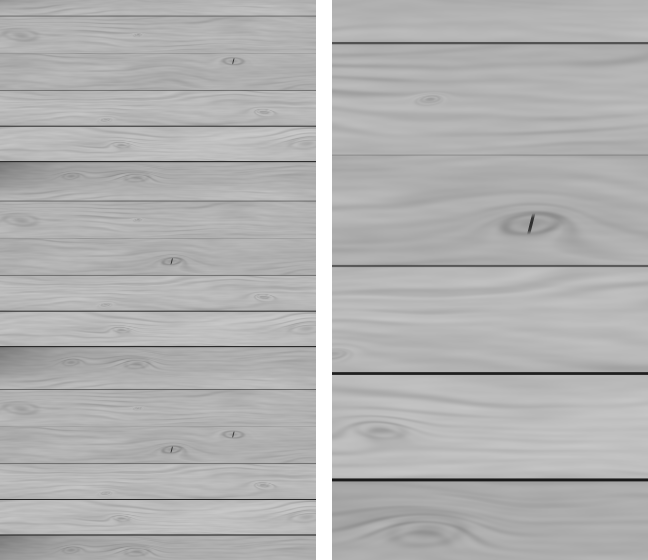
Left, the full canvas; right, a detail of the centre.
This texture is drawn by a Shadertoy shader. Its source:

```glsl
// Grey horizontal wooden planks: five boards with grain and knots, stacked three times.

const float ROWS = 15.0;          // boards over the canvas height
const float FIRST_SEAM = 0.43;    // depth of the first seam, in boards
const vec3 GAP_COLOR = vec3(0.10);

// Per-board properties, from the top of a stack down
const float TONE[5] = float[5](0.70, 0.69, 0.72, 0.735, 0.665);
const float SEAM[5] = float[5](0.60, 0.16, 0.55, 0.92, 1.0);
const float DROP[5] = float[5](0.0, 0.0, -0.01, -0.05, -0.10);

// Two knots per board: position along, position down, half length
const vec3 KNOTS[10] = vec3[10](
    vec3(3.70, 0.50, 0.09), vec3(0.55, 0.50, 0.50),
    vec3(6.25, 0.21, 0.30), vec3(4.60, 0.62, 0.28),
    vec3(2.83, 0.82, 0.13), vec3(7.05, 0.60, 0.18),
    vec3(8.20, 0.48, 0.50), vec3(3.25, 0.53, 0.25),
    vec3(3.67, 0.40, 0.36), vec3(1.90, 0.37, 0.24));

vec2 hashGradient(vec2 cell) {
    float angle = 6.2832 * fract(sin(dot(cell, vec2(127.1, 311.7))) * 43758.5);
    return vec2(cos(angle), sin(angle));
}

// Gradient noise, roughly -0.7 to 0.7
float noise(vec2 p) {
    vec2 i = floor(p), f = p - i;
    vec2 u = f * f * f * (f * (f * 6.0 - 15.0) + 10.0);
    vec2 e = vec2(0.0, 1.0);
    float low = mix(dot(hashGradient(i), f),
                    dot(hashGradient(i + e.yx), f - e.yx), u.x);
    float high = mix(dot(hashGradient(i + e.xy), f - e.xy),
                     dot(hashGradient(i + e.yy), f - e.yy), u.x);
    return mix(low, high, u.y);
}

int kindOf(float board) { return int(mod(board, 5.0)); }

// Depth of the seam above a board; the middle stack sits a little higher
float seamDepth(float board) {
    float shift = floor(board / 5.0) == 1.0 ? -0.045 : 0.0;
    return board + DROP[kindOf(board)] + shift;
}

float seamMask(float d, float strength, float aa) {
    float halfWidth = 0.006 + 0.007 * strength;
    float coverage = clamp((halfWidth - d) / aa + 0.5, 0.0, 1.0);
    return strength * (coverage + 0.05 * exp(-d / 0.05));
}

// Cracked knots alternate between the stacks
float knotPresence(int kind, int slot, float stack) {
    if (kind != 1) return 1.0;
    return (slot == 0 && stack == 1.0) || (slot == 1 && stack == 0.0) ? 0.0 : 1.0;
}

// x: bend added to the growth rings, y: darkening of rim, heart and crack
vec2 knot(vec2 p, vec3 shape, bool cracked, float aa) {
    vec2 offset = p - shape.xy;
    offset.y += 0.12 * offset.x * sin(shape.x * 7.0);
    float r = length(offset / (shape.z * vec2(1.0, 0.36)));
    float bend = 0.6 * exp(-0.5 * r * r);
    float rim = exp(-pow((r - 0.85) / 0.22, 2.0));
    float heart = 1.0 - smoothstep(0.1, 0.7, r);
    float dark = 0.045 * rim + 0.07 * heart;
    if (cracked) {
        float across = abs(offset.x + 0.25 * offset.y);
        float crack = clamp((0.014 - across) / aa + 0.5, 0.0, 1.0);
        dark += 0.05 * rim + 0.42 * crack * (1.0 - smoothstep(0.05, 0.10, abs(offset.y)));
    }
    return vec2(bend, dark);
}

// Brightness change from rings, fibres and broad stains
float grain(vec2 p, float bend, vec2 seed) {
    float height = 2.2 * p.y + bend
        + 0.9 * noise(p * vec2(0.27, 1.1) + seed)
        + 0.16 * noise(p * vec2(0.9, 3.0) + seed.yx);
    float ring = pow(0.5 + 0.5 * cos(6.2832 * 3.0 * height), 3.0) - 0.31;
    float contrast = smoothstep(0.0, 0.5, noise(p * vec2(0.4, 2.5) + seed + 31.0));
    float fibre = noise(vec2(p.x * 0.7, height * 6.0) + seed)
        + 0.6 * noise(p * vec2(2.5, 19.0) - seed);
    float streak = smoothstep(0.2, 0.55, noise(vec2(p.x * 0.45, height * 3.0) + seed * 2.0));
    float stain = noise(p * vec2(0.3, 1.6) - seed);
    return 0.035 * fibre + 0.05 * stain - 0.045 * streak - ring * mix(0.014, 0.075, contrast);
}

void mainImage(out vec4 fragColor, in vec2 fragCoord) {
    float aa = ROWS / iResolution.y;
    float along = fragCoord.x * aa;
    float depth = ROWS - fragCoord.y * aa - FIRST_SEAM;

    // Find the board, allowing for shifted seams
    float board = floor(depth);
    if (depth < seamDepth(board)) board -= 1.0;
    else if (depth >= seamDepth(board + 1.0)) board += 1.0;
    float top = seamDepth(board), bottom = seamDepth(board + 1.0);
    int kind = kindOf(board);
    vec2 p = vec2(along, (depth - top) / (bottom - top));

    // Wood surface
    vec2 knots = vec2(0.0);
    for (int slot = 0; slot < 2; slot++)
        knots += knotPresence(kind, slot, floor(board / 5.0))
               * knot(p, KNOTS[kind * 2 + slot], kind == 1, aa);
    vec2 seed = vec2(17.3, 41.7) * float(kind + 1);
    float shade = TONE[kind] + grain(p, knots.x, seed) - knots.y;
    if (kind == 4) shade += 0.06 * p.y - 0.19 * exp(-0.5 * along) * (1.0 - p.y);

    // Gaps between boards
    float gap = max(seamMask(depth - top, SEAM[kind], aa),
                    seamMask(bottom - depth, SEAM[kindOf(board + 1.0)], aa));
    vec3 color = mix(vec3(shade), GAP_COLOR, clamp(gap, 0.0, 1.0));
    fragColor = vec4(clamp(color, 0.0, 1.0), 1.0);
}
```
